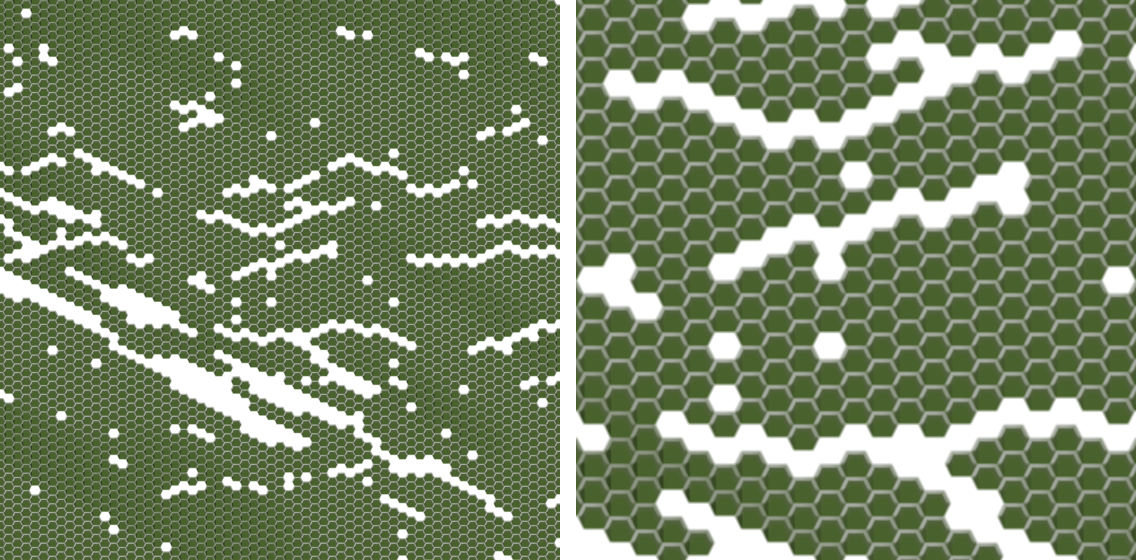
Left: the whole. Right: its middle third, enlarged.
Give the GLSL for this pattern, as a Shadertoy shader.

```glsl
#define CELLS 64.0          // hexagons across the canvas
#define DRIFT_SLOPE 0.58    // descent of the thick drifts
#define DRIFT_WIDTH 3.3
#define RIDGE_SWING 5.5     // height of the zigzag ridges
#define RIDGE_GAP 4.6
#define SPECKLE 0.014       // share of lone white cells
#define RIM_WIDTH 0.13
#define MOSS vec3(0.285, 0.38, 0.175)
#define LICHEN vec3(0.32, 0.38, 0.24)
#define STONE vec3(0.65, 0.67, 0.63)
#define SHADOW vec3(0.15, 0.21, 0.09)

float hash(vec2 p) {
    vec3 q = fract(p.xyx * vec3(0.1031, 0.1030, 0.0973));
    q += dot(q, q.yzx + 33.33);
    return fract((q.x + q.y) * q.z);
}

float noise(vec2 p) {
    vec2 i = floor(p), f = fract(p);
    f = f * f * (3.0 - 2.0 * f);
    return mix(mix(hash(i), hash(i + vec2(1, 0)), f.x),
               mix(hash(i + vec2(0, 1)), hash(i + vec2(1, 1)), f.x), f.y);
}

// One-dimensional noise, a separate lane for each seed
float wave(float x, float seed) {
    float i = floor(x);
    return mix(hash(vec2(i, seed)), hash(vec2(i + 1.0, seed)), smoothstep(0.0, 1.0, x - i));
}

// Signed distance to a flat-topped cell
float hexDistance(vec2 q) {
    q = abs(q);
    return max(q.y - 0.5, (q.x + 0.5 * q.y - 0.625) / 1.118);
}

bool isSnow(vec2 cell) {
    float grain = hash(cell * 2.0 + 71.0);
    if (grain < SPECKLE) return true;

    // Thick drifts falling to the right, thinning on the way
    for (float k = 0.0; k < 3.0; k++) {
        float path = 44.0 - 5.6 * k - DRIFT_SLOPE * cell.x
                   + 2.5 * (wave(cell.x * 0.2, 11.0 + k) - 0.5);
        float thin = mix(1.0, 0.5, smoothstep(24.0, 42.0, cell.x));
        float halfWidth = (DRIFT_WIDTH * wave(cell.x * 0.13, 23.0 + k) - 0.75) * thin;
        if (abs(cell.y - path) < halfWidth) return true;
    }

    // Zigzag ridges one cell thick, broken up away from the middle
    for (float k = 0.0; k < 14.0; k++) {
        float base = 2.0 + RIDGE_GAP * k;
        float path = base + RIDGE_SWING * (wave(cell.x * 0.1, 41.0 + k) - 0.5)
                   + 1.3 * (wave(cell.x * 0.33, 61.0 + k) - 0.5);
        if (abs(cell.y - path) > 0.5) continue;
        float remote = smoothstep(6.0, 17.0, abs(base - 33.0));
        bool present = wave(cell.x * 0.14, 83.0 + k) > mix(0.4, 0.7, remote);
        if (present && grain > 0.35 * remote) return true;
    }
    return false;
}

// Mossy scale with a pale upper rim and a dark crease at its side
vec3 mossScale(vec2 q, vec2 cell) {
    float upper = max(q.y - 0.5, (abs(q.x) + 0.5 * q.y - 0.625) / 1.118);
    float steep = smoothstep(0.5, 0.8,
        noise(vec2(cell.x * 0.04, (cell.y + DRIFT_SLOPE * cell.x) * 0.13) + 5.0));
    float top = smoothstep(-0.12, 0.1, q.y);
    float rim = smoothstep(-RIM_WIDTH - 0.08, -RIM_WIDTH + 0.04, upper) * top;
    rim *= mix(1.0, 0.72, smoothstep(-0.1, 0.5, q.x)) * (1.0 - 0.35 * steep);
    float crease = smoothstep(0.14, 0.03, abs(q.x + 0.42)) * smoothstep(0.15, -0.05, q.y);

    vec3 color = mix(MOSS, LICHEN, smoothstep(-0.38, -0.2, upper));
    color = mix(color, SHADOW, crease * (0.25 + 0.5 * steep));
    return mix(color, STONE, rim);
}

void mainImage(out vec4 fragColor, in vec2 fragCoord) {
    vec2 p = fragCoord / iResolution.y * CELLS;
    float soft = max(0.06, 0.75 * CELLS / iResolution.y);
    vec3 sum = vec3(0.0);
    float total = 0.0;

    // Blend the four cells that may touch this point
    for (int n = 0; n < 4; n++) {
        float column = floor(p.x) + float(n % 2);
        float shift = 0.5 * mod(column, 2.0);
        vec2 cell = vec2(column, floor(p.y - shift) + float(n / 2) + shift);
        vec2 q = p - cell;
        float d = hexDistance(q);
        if (d > soft + 0.04) continue;
        bool snow = isSnow(cell);
        float weight = smoothstep(soft, -soft, snow ? d - 0.03 : d);
        sum += weight * (snow ? vec3(1.0) : mossScale(q, cell));
        total += weight;
    }
    fragColor = vec4(sum / max(total, 0.001), 1.0);
}
```
